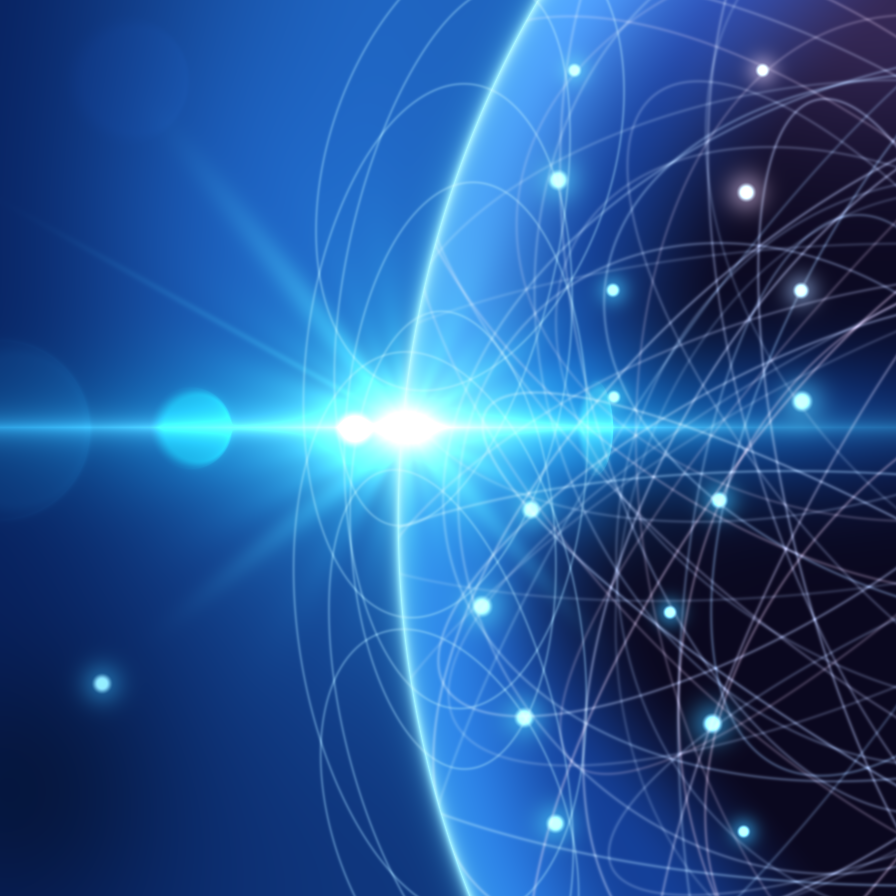
Give the GLSL for this background, as a three.js fragment shader.

```glsl
// A glowing globe rim with a lens flare, before a dark web of orbits and nodes.
// Layers are screened as light: gradients, ellipse outlines from hashed loops,
// a staggered lattice of nodes, then streak, beams and lens ghosts.

varying vec2 vUv;

const vec2 GLOBE_CENTER = vec2(1.5945, 0.421);
const float GLOBE_RADIUS = 1.15;
const vec2 FLARE = vec2(0.456, 0.523);
const vec3 CYAN = vec3(0.20, 0.70, 0.98);
const vec3 ICE = vec3(0.72, 0.95, 1.0);
const vec3 LILAC = vec3(0.80, 0.70, 0.84);

float hash(float n) {
  return fract(sin(n * 127.1 + 3.7) * 43758.5453);
}

float glow(vec2 p, vec2 size) {
  vec2 q = p / size;
  return exp(-dot(q, q));
}

// Adds light without clipping.
vec3 screen(vec3 base, vec3 light) {
  return 1.0 - (1.0 - base) * (1.0 - clamp(light, 0.0, 1.0));
}

vec2 rotate(vec2 p, float angle) {
  float c = cos(angle), s = sin(angle);
  return vec2(c * p.x + s * p.y, c * p.y - s * p.x);
}

// Soft outline of an ellipse, using a gradient-scaled distance.
float orbit(vec2 p, vec2 radii, float tilt, float width) {
  vec2 q = rotate(p, tilt);
  float k = length(q / radii);
  float g = max(length(q / (radii * radii)), 0.001);
  float d = k * (k - 1.0) / g;
  return exp(-d * d / (width * width));
}

// Tapered light beam from the origin along a vector.
float beam(vec2 p, vec2 along, float width) {
  float len = length(along);
  vec2 dir = along / len;
  float t = dot(p, dir) / len;
  float across = dot(p, vec2(-dir.y, dir.x));
  float fade = smoothstep(0.0, 0.1, t) * (1.0 - smoothstep(0.2, 1.1, t));
  return fade * exp(-across * across / (width * width));
}

// Translucent lens disc that brightens toward its right edge.
float ghost(vec2 p, float radius, float edge) {
  float r = length(p);
  float side = smoothstep(-radius, radius, p.x);
  float fill = 1.0 - smoothstep(radius * mix(0.6, 0.95, side), radius * 1.05, r);
  return fill * 0.6 + edge * side * exp(-abs(r - radius) / 0.004);
}

vec3 outerSky(vec2 uv) {
  float lift = smoothstep(-0.05, 0.45, uv.x) * (0.32 + 0.68 * smoothstep(0.0, 0.7, uv.y));
  vec3 color = mix(vec3(0.03, 0.13, 0.37), vec3(0.12, 0.39, 0.75), lift);
  color += vec3(0.02, 0.07, 0.12) * glow(uv - vec2(0.22, 0.75), vec2(0.18, 0.25));
  return color * (1.0 - 0.35 * glow(uv - vec2(0.03, 0.12), vec2(0.15)));
}

// Blue rim band falling into night, which reaches furthest left below the middle.
vec3 globeInterior(vec2 uv, float depth) {
  float shade = depth + 0.06 * glow(vec2(uv.y - 0.33), vec2(0.2)) - 0.05 * glow(vec2(uv.y), vec2(0.2));
  vec3 bright = mix(vec3(0.16, 0.48, 0.90), vec3(0.27, 0.59, 0.96), smoothstep(0.4, 0.7, uv.y));
  vec3 color = mix(bright, vec3(0.08, 0.25, 0.60), smoothstep(0.03, 0.18, depth));
  color = mix(color, vec3(0.04, 0.03, 0.12), smoothstep(0.14, 0.33, shade));
  color += vec3(0.01, 0.13, 0.33) * glow(uv - vec2(0.82, 0.53), vec2(0.35, 0.08));
  return color + vec3(0.17, 0.13, 0.22) * glow(uv - vec2(0.97, 1.0), vec2(0.25, 0.17));
}

// Large crossing orbits inside the globe.
vec3 orbitWeb(vec2 uv) {
  vec3 light = vec3(0.0);
  for (int i = 0; i < 36; i++) {
    float n = float(i);
    vec2 center = vec2(0.84 + 0.32 * hash(n), 0.20 + 0.55 * hash(n + 40.0));
    vec2 radii = vec2(0.38 + 0.34 * hash(n + 80.0), 0.12 + 0.28 * hash(n + 120.0));
    float line = orbit(uv - center, radii, 3.1416 * hash(n + 160.0), 0.0021);
    vec3 tint = mix(vec3(0.50, 0.65, 0.85), LILAC, hash(n + 200.0));
    light += tint * line * (0.18 + 0.22 * hash(n + 240.0));
  }
  return light;
}

// Narrow loops that follow the rim and spill out to its left.
float rimLoops(vec2 uv) {
  float light = 0.0;
  for (int i = 0; i < 8; i++) {
    float n = float(i), t = n / 7.0;
    vec2 center = vec2(0.47 + 0.06 * hash(n + 9.0), mix(0.82, 0.08, t));
    vec2 radii = vec2(0.11 + 0.05 * hash(n + 21.0), 0.22 + 0.16 * hash(n + 33.0));
    light += orbit(uv - center, radii, mix(-0.32, 0.35, t), 0.0018);
  }
  return light;
}

vec3 node(vec2 p, float size, vec3 tint) {
  float core = 1.0 - smoothstep(size * 0.5, size * 1.4, length(p));
  return tint * 0.55 * glow(p, vec2(size * 2.6)) + ICE * core * 0.9;
}

// Staggered rows of nodes, with a wavy start to each row.
vec3 nodeLattice(vec2 uv) {
  vec3 light = vec3(0.0);
  for (int j = 0; j < 8; j++) {
    for (int i = 0; i < 2; i++) {
      float row = float(j), col = float(i), id = row * 2.0 + col;
      float x = 0.56 + 0.018 * row + 0.06 * cos(1.45 * row) + 0.21 * col;
      float y = 0.075 + 0.12 * row + 0.02 * (hash(id + 5.0) - 0.5);
      vec3 tint = mix(CYAN, LILAC, col * smoothstep(0.5, 0.8, y));
      light += node(uv - vec2(x, y), 0.006 + 0.004 * hash(id + 17.0), tint);
    }
  }
  return light;
}

vec3 lensFlare(vec2 uv) {
  vec2 p = uv - FLARE;
  float angle = atan(p.y, p.x);
  float spikes = 0.5 + 0.3 * sin(angle * 11.0 + 0.6) + 0.2 * sin(angle * 23.0);
  vec3 light = vec3(0.02, 0.36, 0.58) * glow(p, vec2(0.36, 0.085));
  light += vec3(0.06, 0.34, 0.55) * glow(p, vec2(0.18)) * (0.5 + 0.6 * spikes);
  light += vec3(0.36, 0.40, 0.30) * glow(p, vec2(0.12, 0.065));
  float reach = mix(0.60, 0.42, smoothstep(0.4, 1.0, uv.x));
  light += CYAN * reach * exp(-abs(p.y) / 0.014) + ICE * 0.55 * exp(-abs(p.y) / 0.007) * glow(p, vec2(0.26, 1.0));
  float beams = 0.36 * beam(p, vec2(-0.28, 0.35), 0.016) + 0.20 * beam(p, vec2(-0.45, 0.25), 0.004);
  beams += 0.28 * beam(p, vec2(-0.28, -0.23), 0.014) + 0.36 * beam(p, vec2(0.22, -0.25), 0.012);
  light += CYAN * beams;
  light += vec3(0.02, 0.56, 0.66) * ghost(uv - vec2(0.213, 0.522), 0.045, 0.25);
  light += vec3(0.14, 0.42, 0.46) * ghost((uv - vec2(0.664, 0.522)) * vec2(2.6, 1.0), 0.052, 0.4);
  light += vec3(0.02, 0.10, 0.16) * ghost(uv - vec2(0.0, 0.52), 0.10, 0.4);
  light += vec3(0.01, 0.03, 0.10) * ghost(uv - vec2(0.14, 0.91), 0.07, 0.2);
  light += node(uv - vec2(0.114, 0.237), 0.009, CYAN) * 0.75;
  light += node(uv - vec2(0.395, 0.521), 0.017, CYAN);
  return light + vec3(0.8) * glow(p, vec2(0.034, 0.027));
}

void main() {
  float depth = GLOBE_RADIUS - length(vUv - GLOBE_CENTER);
  float inside = smoothstep(-0.002, 0.002, depth);
  vec3 color = mix(outerSky(vUv), globeInterior(vUv, depth), inside);
  color = screen(color, inside * orbitWeb(vUv));
  color = screen(color, inside * nodeLattice(vUv));
  color = screen(color, vec3(0.50, 0.68, 0.85) * rimLoops(vUv) * 0.36);
  float halo = exp(-abs(depth) / mix(0.015, 0.035, inside));
  color = screen(color, CYAN * 0.38 * halo + ICE * 0.70 * exp(-abs(depth) / 0.0055));
  color = screen(color, lensFlare(vUv));
  gl_FragColor = vec4(color, 1.0);
}
```
